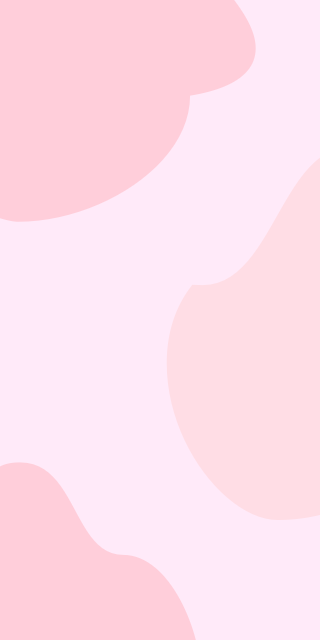
Write a WebGL 2 fragment shader that draws this background.

```glsl
#version 300 es
precision highp float;
// Soft pink organic blobs flowing in from the edges of a pale pink backdrop.
uniform vec2 u_resolution;
out vec4 fragColor;

// State of the outline being traced around the current point
vec2 point, pen;
float nearest, side;

void moveTo(vec2 start) {
  pen = start;
  nearest = 10.0;
  side = 1.0;
}

// Straight edge: keeps the nearest distance and flips side at each ray crossing
void lineTo(vec2 end) {
  vec2 edge = end - pen, rel = point - pen;
  float along = clamp(dot(rel, edge) / dot(edge, edge), 0.0, 1.0);
  nearest = min(nearest, length(rel - edge * along));
  if ((pen.y > point.y) != (end.y > point.y) && rel.x < edge.x * rel.y / edge.y) side = -side;
  pen = end;
}

// Cubic Bezier edge, traced as short straight pieces
void curveTo(vec2 c1, vec2 c2, vec2 end) {
  vec2 start = pen;
  for (int i = 1; i <= 24; i++) {
    float t = float(i) / 24.0, s = 1.0 - t;
    lineTo(s * s * s * start + 3.0 * s * t * (s * c1 + t * c2) + t * t * t * end);
  }
}

// Smooth coverage of the traced shape, one pixel wide at its edge
float coverage() {
  return clamp(0.5 - side * nearest * u_resolution.x, 0.0, 1.0);
}

void main() {
  // Canvas is 1 wide and 2 high
  point = gl_FragCoord.xy / u_resolution * vec2(1.0, 2.0);
  vec3 backdrop = vec3(1.0, 0.918, 0.976);
  vec3 rose = vec3(1.0, 0.808, 0.855);
  vec3 blush = vec3(1.0, 0.867, 0.898);
  vec3 color = backdrop;

  // Upper left blob, closed by the left canvas edge
  moveTo(vec2(0.690, 2.052));
  curveTo(vec2(0.755, 1.975), vec2(0.799, 1.910), vec2(0.799, 1.849));
  curveTo(vec2(0.799, 1.766), vec2(0.716, 1.721), vec2(0.594, 1.701));
  curveTo(vec2(0.594, 1.484), vec2(0.307, 1.307), vec2(0.057, 1.307));
  curveTo(vec2(0.035, 1.307), vec2(0.0, 1.317), vec2(-0.030, 1.328));
  color = mix(color, rose, coverage());

  // Right blob, closed beyond the right canvas edge
  moveTo(vec2(1.042, 1.531));
  curveTo(vec2(0.872, 1.466), vec2(0.833, 1.109), vec2(0.633, 1.109));
  lineTo(vec2(0.601, 1.110));
  curveTo(vec2(0.547, 1.042), vec2(0.521, 0.958), vec2(0.521, 0.865));
  curveTo(vec2(0.521, 0.607), vec2(0.716, 0.375), vec2(0.867, 0.375));
  curveTo(vec2(0.924, 0.375), vec2(0.977, 0.383), vec2(1.026, 0.398));
  lineTo(vec2(1.042, 1.531));
  color = mix(color, blush, coverage());

  // Lower left blob, closed by the left and bottom canvas edges
  moveTo(vec2(-0.026, 0.521));
  curveTo(vec2(-0.005, 0.547), vec2(0.026, 0.555), vec2(0.063, 0.555));
  curveTo(vec2(0.240, 0.555), vec2(0.229, 0.266), vec2(0.385, 0.266));
  curveTo(vec2(0.495, 0.266), vec2(0.578, 0.130), vec2(0.612, 0.0));
  lineTo(vec2(0.625, -0.060));
  color = mix(color, rose, coverage());

  fragColor = vec4(color, 1.0);
}
```
